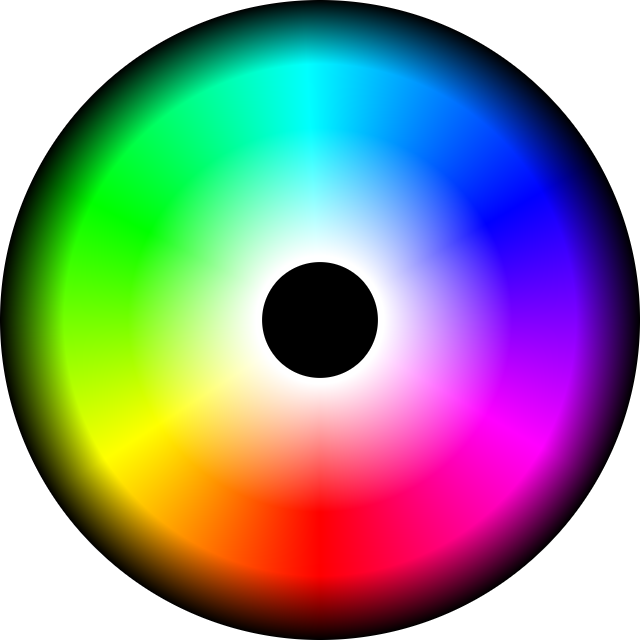
This background is drawn by a Shadertoy shader. Its source:

```glsl
// A hue wheel on white with a black hub. Hue follows the angle clockwise from
// the bottom; saturation rises outward from the hub, then brightness falls to
// black at the rim. Radii are fractions of the shorter canvas side.

#define HUB_RADIUS 0.0905
#define WHITE_END 0.1
#define PURE_START 0.3
#define FADE_START 0.4
#define RIM_RADIUS 0.5
#define HUE_LEAD 0.008

const float TAU = 6.2831853;
const vec3 PAPER = vec3(1.0);
const vec3 HUB_COLOR = vec3(0.0);

// Linear 0..1 ramp between two radii
float ramp(float start, float end, float x) {
    return clamp((x - start) / (end - start), 0.0, 1.0);
}

// Fully saturated colour for a hue in turns
vec3 pureHue(float hue) {
    vec3 wave = abs(fract(hue + vec3(0.0, 2.0, 1.0) / 3.0) * 6.0 - 3.0);
    return clamp(wave - 1.0, 0.0, 1.0);
}

// Antialiased coverage of a centred disc
float disc(float radius, float dist, float pixel) {
    return clamp(0.5 + (radius - dist) / pixel, 0.0, 1.0);
}

void mainImage(out vec4 fragColor, in vec2 fragCoord) {
    float pixel = 1.0 / min(iResolution.x, iResolution.y);
    vec2 p = (fragCoord - 0.5 * iResolution.xy) * pixel;
    float dist = length(p);

    // Clockwise turn from the bottom, with the left side slightly ahead
    float turn = fract(atan(-p.x, -p.y) / TAU);
    float lead = smoothstep(0.0, 0.14, turn) * (1.0 - smoothstep(0.5, 0.66, turn));
    float hue = turn + HUE_LEAD * lead;

    // Radial saturation and brightness
    float saturation = ramp(WHITE_END, PURE_START, dist);
    float brightness = 1.0 - ramp(FADE_START, RIM_RADIUS, dist);
    vec3 wheel = mix(vec3(1.0), pureHue(hue), saturation) * brightness;

    // Wheel over paper, hub over wheel
    vec3 color = mix(PAPER, wheel, disc(RIM_RADIUS, dist, pixel));
    color = mix(color, HUB_COLOR, disc(HUB_RADIUS, dist, pixel));
    fragColor = vec4(color, 1.0);
}
```
